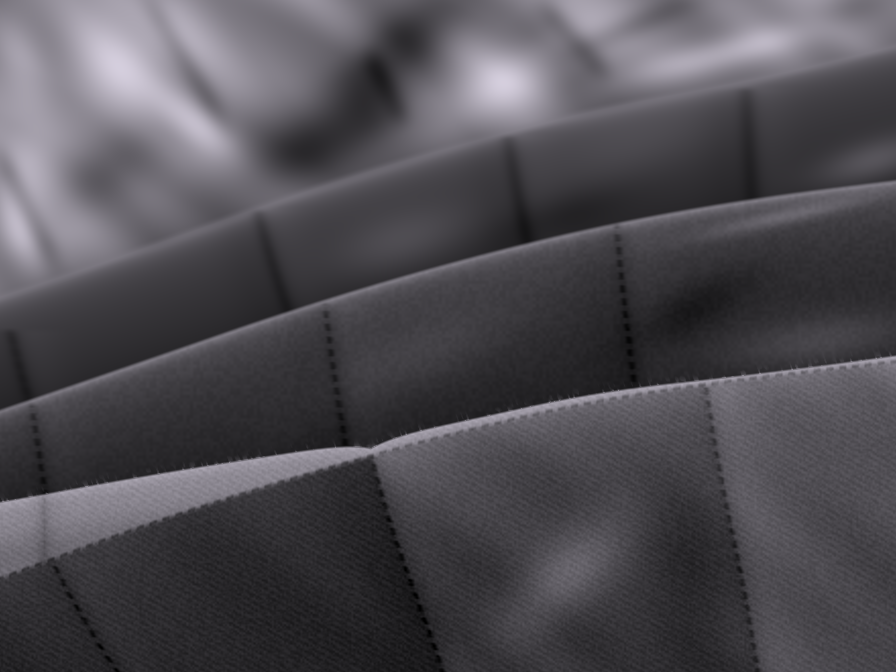
Write a WebGL 1 fragment shader that draws this texture.

```glsl
precision highp float;
// Quilted satin cloth in three overlapping folds, with a defocused quilt behind.
// Spline ridges are layered back to front; soft lobes shade each panel, and
// stitched seams, twill, grain and edge fuzz supply the fine detail.

uniform vec2 u_resolution;

#define TINT vec3(1.0, .97, 1.04)
#define STITCH_LENGTH .019
#define TWILL_FREQ 620.0
#define TWILL_GAIN .014
#define GRAIN_GAIN .05
#define FUZZ_HEIGHT .005
#define SHADOW_REACH .05
#define QUILT_CONTRAST 1.4

float hash(vec2 p) {
  p = fract(p * vec2(.1031, .1137));
  p += dot(p, p.yx + 33.33);
  return fract((p.x + p.y) * p.x * 7.31);
}

float noise(vec2 p) {
  vec2 i = floor(p), f = fract(p);
  f = f * f * (3.0 - 2.0 * f);
  return mix(mix(hash(i), hash(i + vec2(1, 0)), f.x),
             mix(hash(i + vec2(0, 1)), hash(i + vec2(1, 1)), f.x), f.y);
}

// Quadratic B-spline height over nine evenly spaced knots.
vec3 basis(vec3 d) {
  d = abs(d);
  vec3 tail = max(1.5 - d, 0.0);
  return mix(.5 * tail * tail, .75 - d * d, step(d, vec3(.5)));
}

float spline(float x, vec3 a, vec3 b, vec3 c) {
  vec3 t = vec3(x * 4.5) - vec3(-1, 0, 1);
  return dot(basis(t), a) + dot(basis(t - 3.0), b) + dot(basis(t - 6.0), c);
}

// Soft elliptical lobe of light or shade.
float lobe(vec2 p, float x, float y, float rx, float ry, float angle) {
  p -= vec2(x, y);
  float c = cos(angle), s = sin(angle);
  p = vec2(c * p.x + s * p.y, c * p.y - s * p.x) / vec2(rx, ry);
  return exp(-dot(p, p));
}

// Soft line, darker on its left flank and lighter on its right.
float crease(vec2 p, float x, float y, float dx, float dy) {
  vec2 e = vec2(dx, dy);
  p -= vec2(x, y);
  float k = dot(p, e) / dot(e, e);
  float d = (p.y * dx - p.x * dy) / length(e);
  float ends = smoothstep(-.2, .2, k) * smoothstep(1.2, .8, k);
  return ends * (exp(-d * d / .0003) - 18.0 * d * exp(-d * d / .003));
}

float stitch(float along) {
  return smoothstep(.12, .32, abs(fract(along / STITCH_LENGTH) - .5));
}

// Signed distance from a seam that descends from its top point.
float seamOffset(vec2 p, float x, float top, float slope) {
  float drop = top - p.y;
  return p.x - x - slope * (drop - .012 * sin(drop * 14.0));
}

// Darkening of a seam: stitches, a pinch and a lit right flank.
float seam(vec2 p, float x, float top, float slope, float width) {
  float d = seamOffset(p, x, top, slope);
  float gap = smoothstep(.011, .003, width) * (1.0 - stitch(p.y));
  float core = exp(-d * d / (width * width)) * (1.0 - gap) * .00045 / width;
  float flank = .03 * exp(-d * d / .0003) - .8 * d * exp(-d * d / .0025);
  return (core + flank) * smoothstep(-.004, .008, top - p.y);
}

float quiltBehind(vec2 p) {
  float l = .5 + .2 * (noise(p * vec2(9, 12) + p.yx * 6.0) - .5);
  l += .15 * lobe(p, .18, .90, .10, .08, .6);
  l += .25 * lobe(p, .03, .66, .035, .08, .3);
  l += .17 * lobe(p, .29, .82, .07, .03, -.7);
  l += .14 * lobe(p, .03, .92, .04, .09, .3);
  l -= .13 * lobe(p, .15, .74, .10, .05, .6);
  l -= .22 * lobe(p, .46, .78, .14, .06, .5);
  l -= .20 * lobe(p, .61, .94, .10, .05, .7);
  l += .16 * lobe(p, .76, .88, .14, .045, .5);
  l += .17 * lobe(p, 1.08, .92, .16, .025, .25);
  l -= .10 * lobe(p, .94, .96, .10, .02, .4);
  l -= .12 * lobe(p, 1.26, .98, .06, .03, .3);
  l -= .09 * crease(p, .22, 1.0, .11, -.18);
  l -= .13 * crease(p, .0, .77, .08, -.16);
  l -= .07 * crease(p, .55, .92, .05, -.1);
  l -= .08 * crease(p, .81, .99, .09, -.1);
  return .52 + QUILT_CONTRAST * (l - .5);
}

float backFold(vec2 p, float depth) {
  float l = .18 + .14 * exp(-depth / .08) + .18 * exp(-depth / .014);
  l += .12 * lobe(p, .60, .64, .11, .045, .3);
  l += .06 * lobe(p, .94, .78, .13, .05, .3);
  l += .18 * lobe(p, 1.3, .76, .09, .03, .3);
  l -= .06 * lobe(p, .84, .68, .10, .03, .3);
  l -= seam(p, .015, .51, .3, .009) + seam(p, .382, .69, .33, .01);
  return l - seam(p, .755, .8, .2, .011) - seam(p, 1.11, .87, .06, .012);
}

float middleFold(vec2 p, float depth) {
  float l = .15 + .19 * exp(-depth / .075) + .25 * exp(-depth / .007);
  l += .08 * lobe(p, .62, .47, .16, .05, .4);
  l += .15 * lobe(p, 1.22, .49, .15, .04, .15);
  l -= .08 * lobe(p, 1.03, .54, .10, .035, .5);
  l += .14 * lobe(p, 1.17, .678, .13, .012, .22);
  l -= seam(p, .047, .4, .17, .005) + seam(p, .483, .55, .15, .005);
  l += .03 * (noise(p * 200.0) - .5);
  return l - seam(p, .917, .67, .11, .005);
}

float frontFold(vec2 p, float depth, float hem) {
  float below = hem - p.y, drop = max(below, 0.0);
  float strip = .53 + .14 * exp(-depth / .012) - .1 * smoothstep(.03, .09, depth);
  strip -= .1 * exp(-abs(p.x - .066) / .01);
  float toMiddle = smoothstep(-.006, .006, seamOffset(p, .552, .325, .32));
  float toRight = smoothstep(-.006, .006, seamOffset(p, 1.05, .43, .18));
  float panel = mix(mix(.17, .25, toMiddle), .32, toRight);
  panel += (.05 + .11 * toMiddle) * exp(-drop / .06) - .12 * drop;
  panel += .17 * lobe(p, .84, .14, .12, .05, .75);
  panel -= .09 * lobe(p, 1.02, .14, .06, .15, .2);
  panel += .12 * (noise(p * vec2(7, 10) + p.yx * 5.0) - .5) * (.4 + .6 * toMiddle);
  panel -= seam(p, .075, .17, .62, .004) + seam(p, .552, .325, .32, .004);
  panel -= seam(p, 1.05, .43, .18, .004);
  float l = mix(strip, panel, smoothstep(-.005, .007, below));
  l -= .13 * exp(-below * below / .00001) * stitch(p.x);
  l += TWILL_GAIN * sin((p.x * .55 + p.y) * TWILL_FREQ);
  return l + GRAIN_GAIN * (noise(p * 330.0) - .5);
}

float layer(float behind, float cloth, float depth, float blur) {
  float shade = 1.0 - .2 * exp(min(depth, 0.0) / SHADOW_REACH);
  return mix(behind * shade, cloth, smoothstep(-blur, blur, depth));
}

void main() {
  vec2 p = gl_FragCoord.xy / u_resolution * vec2(1.3333, 1);
  float x = p.x;
  float back = spline(x, vec3(.488, .557, .632), vec3(.712, .78, .837), vec3(.878, .931, .991)) - p.y;
  float middle = spline(x, vec3(.314, .389, .465), vec3(.542, .608, .663), vec3(.703, .731, .757)) - p.y;
  float hem = spline(x, vec3(.062, .139, .222), vec3(.292, .354, .405), vec3(.437, .462, .486));
  float ridge = spline(x, vec3(.215, .252, .293), vec3(.328, .368, .417), vec3(.441, .47, .503));
  ridge -= .015 * exp(-abs(x - .552) / .04);
  float front = max(ridge, hem + .004) - p.y;

  float l = layer(quiltBehind(p), backFold(p, max(back, 0.0)), back, .011);
  l = layer(l, middleFold(p, max(middle, 0.0)), middle, .004);
  l = layer(l, frontFold(p, max(front, 0.0), hem), front, .0025);

  // Stray fibres catch light just above the nearest ridge.
  float fibres = smoothstep(.55, .9, noise(vec2(x * 260.0 + p.y * 90.0, p.y * 110.0)));
  l += .18 * fibres * exp(min(front, 0.0) / FUZZ_HEIGHT) * step(front, 0.0);
  gl_FragColor = vec4(clamp(l * TINT, 0.0, 1.0), 1);
}
```
